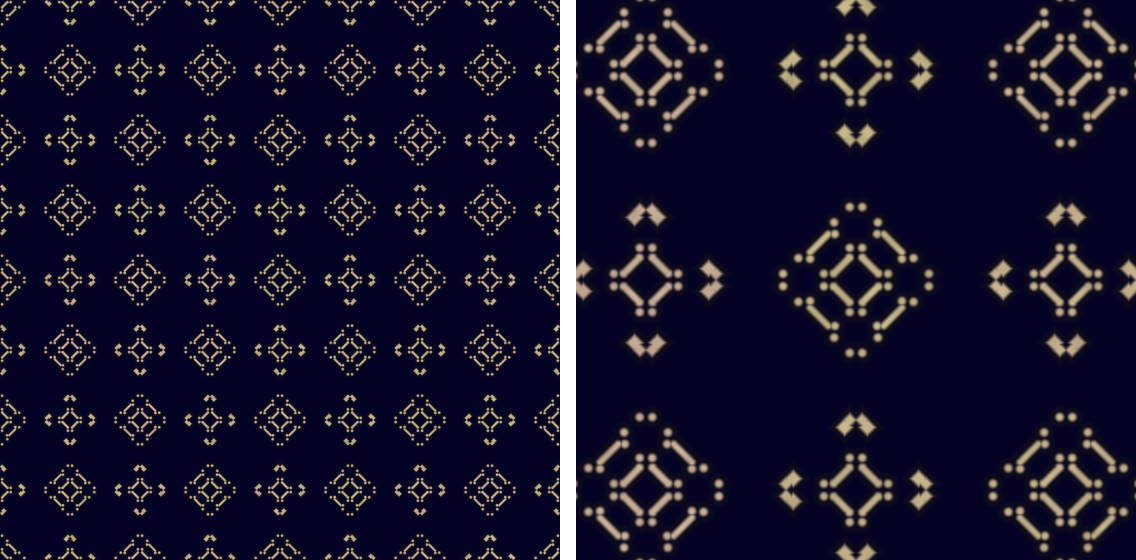
Left: the whole. Right: its middle third, enlarged.
Give the GLSL for this pattern, as a WebGL 2 fragment shader.

```glsl
#version 300 es
precision highp float;

uniform vec2 u_resolution;
out vec4 outColor;

// Layout: motif sizes are given in units of 1/144 of a repeat
const float REPEATS = 8.0;          // even, so the checkerboard wraps
const float CELL_UNITS = 144.0;
const float GRAIN_CELLS = 128.0;    // grain lattice across the canvas

// Stroke sizes
const float DOT_RADIUS = 2.7;
const float RING_HALF_WIDTH = 2.4;
const float DASH_HALF_WIDTH = 2.2;
const float PETAL_HALF_WIDTH = 5.6;
const float EDGE_SOFTNESS = 1.7;
const float HALO_WIDTH = 5.5;

// Variation
const float MOTIF_TINT = 0.035;
const float GRAIN_TINT = 0.07;

// Colours
const vec3 NAVY = vec3(0.018, 0.012, 0.145);
const vec3 HALO = vec3(0.050, 0.040, 0.110);
const vec3 GOLD = vec3(0.760, 0.675, 0.545);

float hash(vec2 cell) {
    uvec2 q = uvec2(cell) * uvec2(1597u, 3571u);
    uint n = (q.x ^ q.y) * 7919u + 101u;
    n = (n ^ (n >> 13u)) * 60493u;
    n ^= n >> 15u;
    return float(n & 65535u) / 65535.0;
}

// Value noise that wraps at the canvas edges
float wrappedNoise(vec2 uv) {
    vec2 p = uv * GRAIN_CELLS;
    vec2 a = mod(floor(p), GRAIN_CELLS);
    vec2 b = mod(a + 1.0, GRAIN_CELLS);
    vec2 f = smoothstep(0.0, 1.0, fract(p));
    return mix(mix(hash(a), hash(vec2(b.x, a.y)), f.x),
               mix(hash(vec2(a.x, b.y)), hash(b), f.x), f.y);
}

float dotShape(vec2 p, vec2 center) {
    return length(p - center) - DOT_RADIUS;
}

float segment(vec2 p, vec2 a, vec2 b, float halfWidth) {
    vec2 ab = b - a;
    float t = clamp(dot(p - a, ab) / dot(ab, ab), 0.0, 1.0);
    return length(p - a - ab * t) - halfWidth;
}

float diamond(vec2 p, vec2 center, float radius) {
    vec2 q = abs(p - center);
    return (q.x + q.y - radius) * 0.7071;
}

// Small ring with paired dots, shared by both motifs
float innerRing(vec2 p) {
    float d = segment(p, vec2(4.8, 14.8), vec2(9.8, 9.8), RING_HALF_WIDTH);
    d = min(d, dotShape(p, vec2(4.5, 15.3)));
    return min(d, dotShape(p, vec2(4.3, 22.0)));
}

// Broken diamond of dashes and dots
float dashedDiamond(vec2 p) {
    float d = segment(p, vec2(19.0, 31.5), vec2(25.25, 25.25), DASH_HALF_WIDTH);
    d = min(d, dotShape(p, vec2(4.3, 50.0)));
    d = min(d, dotShape(p, vec2(15.0, 39.5)));
    return min(d, dotShape(p, vec2(14.5, 31.5)));
}

// Notched petal at the end of each arm
float petal(vec2 p) {
    float lobe = diamond(p, vec2(7.8, 43.0), PETAL_HALF_WIDTH);
    float tip = diamond(p, vec2(4.2, 48.0), PETAL_HALF_WIDTH * 0.8);
    float bridge = segment(p, vec2(4.2, 48.0), vec2(7.8, 43.0), DOT_RADIUS);
    return min(min(lobe, tip), bridge);
}

void main() {
    vec2 uv = gl_FragCoord.xy / u_resolution;
    vec2 grid = uv * REPEATS;
    vec2 index = floor(grid + 0.5);
    vec2 cell = mod(index, REPEATS);
    bool isDiamond = mod(cell.x + cell.y, 2.0) < 0.5;

    // Fold the repeat into one octant
    vec2 p = abs(grid - index) * CELL_UNITS;
    p = vec2(min(p.x, p.y), max(p.x, p.y));

    float d = min(innerRing(p), isDiamond ? dashedDiamond(p) : petal(p));

    // Soft coverage, never narrower than a pixel
    float pixel = CELL_UNITS * REPEATS / min(u_resolution.x, u_resolution.y);
    float soft = max(EDGE_SOFTNESS, 0.7 * pixel);
    float thread = 1.0 - smoothstep(-soft, soft, d);
    float halo = 1.0 - smoothstep(HALO_WIDTH * 0.5, HALO_WIDTH, d);

    // Slight warm or cool drift per motif and along the threads
    float drift = (hash(cell) - 0.5) * 2.0;
    float grain = wrappedNoise(uv) - 0.5;
    vec3 gold = GOLD + MOTIF_TINT * drift * vec3(0.4, -0.3, 1.0);
    gold *= 1.0 + GRAIN_TINT * 2.0 * grain;

    vec3 color = mix(NAVY, HALO, halo);
    outColor = vec4(mix(color, gold, thread), 1.0);
}
```
